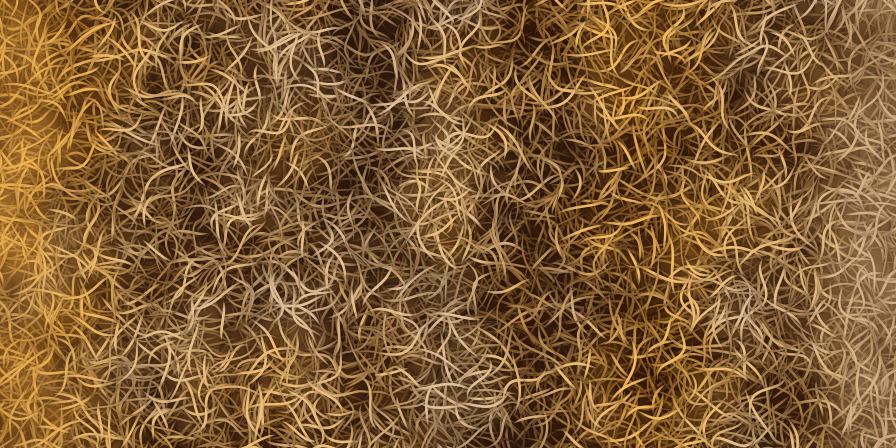
Reproduce this texture procedurally as a WebGL 2 fragment shader.

```glsl
#version 300 es
precision highp float;
// Curly brown and golden wool: many layers of short bent fibres, scattered on
// jittered grids and stacked from dark undercoat to bright top hairs.
// Broad vertical bands and noise vary the light, the gold tint and the haze.

uniform vec2 u_resolution;
out vec4 outColor;

const int LAYERS = 20;
const float CELL = 0.082;           // grid size, canvas height = 1
const float FIBRE_WIDTH = 0.0027;   // half width of a hair
const float SHADOW = 0.13;          // darkening beside each hair
const float DEEP_TONE = 0.16;       // tone of the lowest layer
const float TOP_TONE = 0.92;        // tone of the highest layer
const float TONE_SPREAD = 0.56;     // variation between hairs
const vec3 GOLD_TINT = vec3(1.10, 0.97, 0.56);

// Shades from shadow to highlight
const vec3 SHADE_0 = vec3(0.19, 0.10, 0.05);
const vec3 SHADE_1 = vec3(0.39, 0.26, 0.13);
const vec3 SHADE_2 = vec3(0.54, 0.40, 0.24);
const vec3 SHADE_3 = vec3(0.68, 0.54, 0.38);
const vec3 SHADE_4 = vec3(0.89, 0.76, 0.60);

float hash(vec2 p) {
  return fract(sin(dot(p, vec2(127.1, 311.7))) * 43758.5453);
}

vec4 hash4(vec2 p) {
  float s = dot(p, vec2(127.1, 311.7));
  return fract(sin(s + vec4(0.0, 1.7, 3.1, 4.9)) * vec4(43758.5453, 22578.15, 19642.35, 31415.93));
}

float noise(vec2 p) {
  vec2 i = floor(p), f = fract(p);
  f = f * f * (3.0 - 2.0 * f);
  return mix(mix(hash(i), hash(i + vec2(1, 0)), f.x),
             mix(hash(i + vec2(0, 1)), hash(i + vec2(1, 1)), f.x), f.y);
}

float fbm(vec2 p) {
  return 0.55 * noise(p) + 0.30 * noise(p * 2.1 + 7.3) + 0.15 * noise(p * 4.3 + 3.9);
}

float bump(float x, float centre, float width) {
  float d = (x - centre) / width;
  return exp(-d * d);
}

vec3 shade(float tone) {
  float s = clamp(tone, 0.0, 1.0) * 4.0;
  vec3 c = mix(SHADE_0, SHADE_1, clamp(s, 0.0, 1.0));
  c = mix(c, SHADE_2, clamp(s - 1.0, 0.0, 1.0));
  c = mix(c, SHADE_3, clamp(s - 2.0, 0.0, 1.0));
  return mix(c, SHADE_4, clamp(s - 3.0, 0.0, 1.0));
}

// Light of the vertical locks, x and y from 0 to 1
float lockLight(float x, float y) {
  return 0.17 * bump(x, 0.02, 0.07)
       - 0.16 * bump(x, 0.07, 0.03) * smoothstep(0.5, 1.0, y)
       - 0.20 * bump(x, 0.40, 0.045) * smoothstep(0.1, 0.8, y)
       + 0.10 * bump(x, 0.49, 0.04)
       - 0.27 * bump(x, 0.61, 0.06) * mix(0.75, 1.0, y)
       - 0.20 * bump(x, 0.88, 0.035) * smoothstep(0.5, 0.0, y)
       + 0.10 * bump(x, 1.0, 0.09);
}

// Main hair direction, swirling slowly over the canvas
float flowAngle(vec2 p) {
  return 0.75 + 0.7 * sin(p.x * 7.0 + 2.0 * sin(p.y * 6.0)) + 0.6 * sin(p.y * 9.0 - p.x * 4.0);
}

void main() {
  vec2 p = gl_FragCoord.xy / u_resolution.y;
  float x = gl_FragCoord.x / u_resolution.x;
  float soft = 0.65 / u_resolution.y;

  // Regional light and colour
  float wobble = (fbm(p * vec2(5.0, 4.0) + 20.0) - 0.5) * 0.07;
  float light = lockLight(x + wobble, p.y) + (fbm(p * 9.0) - 0.5) * 0.48;
  float gold = 0.8 * bump(x, 0.0, 0.16) + 0.65 * bump(x, 0.73, 0.09) + 0.15;
  gold = clamp(gold + 1.1 * (fbm(p * 6.0 + 40.0) - 0.45), 0.0, 1.0);
  gold *= 1.0 - 0.8 * smoothstep(0.85, 1.0, x);
  vec3 tint = mix(vec3(1.0), GOLD_TINT, gold);
  vec3 color = shade(0.14 + light) * tint;

  // Fibres, from the undercoat upward
  for (int layer = 0; layer < LAYERS; layer++) {
    float depth = float(layer) / float(LAYERS - 1);
    vec2 shift = vec2(0.37, 0.61) * float(layer);
    vec2 home = floor(p / CELL + shift);
    for (int k = 0; k < 9; k++) {
      vec2 id = home + vec2(k % 3 - 1, k / 3 - 1);
      vec4 r = hash4(id + float(layer) * 17.3);
      vec4 q = hash4(id + float(layer) * 9.7 + 51.0);
      vec2 root = (id + r.xy - shift) * CELL;
      float angle = flowAngle(root) + (r.z - 0.5) * 3.0;
      vec2 along = vec2(cos(angle), sin(angle));
      vec2 d = p - root;
      vec2 local = vec2(dot(d, along), dot(d, vec2(-along.y, along.x))) / CELL;
      float reach = mix(0.45, 0.95, r.w);
      float t = local.x / reach;
      if (abs(t) > 1.0) continue;

      // Wavy bend with slope-corrected distance
      float amp = mix(0.06, 0.25, q.x);
      float freq = mix(2.0, 4.2, q.y);
      float phase = q.z * 6.283;
      float slope = amp * freq * cos(local.x * freq + phase);
      float off = local.y - amp * (sin(local.x * freq + phase) - sin(phase));
      float dist = abs(off) * CELL / sqrt(1.0 + slope * slope);

      float taper = 1.0 - t * t * t * t;
      float width = FIBRE_WIDTH * mix(0.65, 1.15, q.w) * taper;
      float cover = smoothstep(width + soft, width - soft, dist) * taper;
      float shadow = smoothstep(FIBRE_WIDTH * 3.5, 0.0, dist) * taper;
      float tone = mix(DEEP_TONE, TOP_TONE, depth) + (q.w - 0.5) * TONE_SPREAD + light - 0.1 * t * t;
      color *= 1.0 - SHADOW * shadow;
      color = mix(color, shade(tone) * tint, cover);
    }
  }

  // Softer, hazy wool toward both sides
  float haze = 0.35 * bump(x, 0.0, 0.09) + 0.38 * bump(x, 1.0, 0.08);
  color = mix(color, shade(0.62 + light) * tint, haze);
  outColor = vec4(color, 1.0);
}
```
